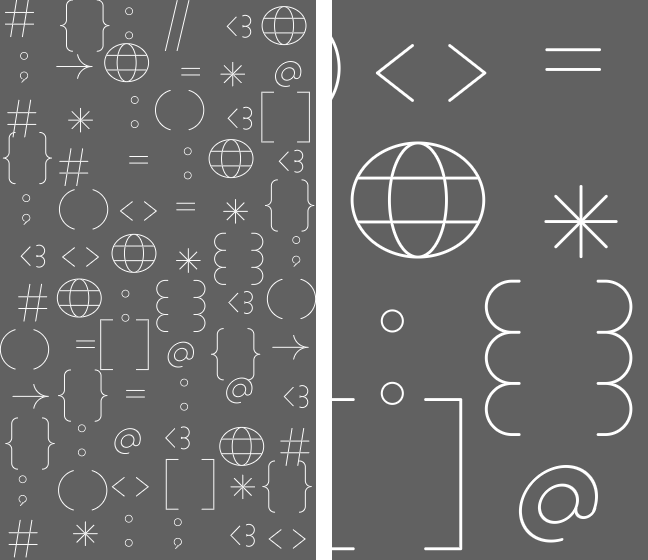
Left, the full canvas; right, a detail of the centre.
A Shadertoy shader for this pattern:

```glsl
// Thin white code symbols scattered over a grey ground.
// A checkerboard of jittered cells alternates large and small symbols, each
// one a distance function of strokes, arcs and ellipses, on a 432-unit-wide canvas.

const float PI = 3.14159;
const float CANVAS_WIDTH = 432.0;
const vec2 CELL = vec2(72.0, 64.0);
const float STROKE_HALF = 0.66;
const vec3 GROUND = vec3(0.38);
const vec3 INK = vec3(1.0);

float hash(vec2 p, float seed) {
    vec3 q = fract(vec3(p.xyx + seed * 7.31) * vec3(0.1031, 0.1030, 0.0973));
    q += dot(q, q.yzx + 33.33);
    return fract((q.x + q.y) * q.z);
}

float segment(vec2 p, vec2 a, vec2 b) {
    vec2 ab = b - a;
    return length(p - a - ab * clamp(dot(p - a, ab) / dot(ab, ab), 0.0, 1.0));
}

// Arc of radius r, centred on the angle mid, reaching halfSpan to each side
float arc(vec2 p, float r, float mid, float halfSpan) {
    float a = mod(atan(p.y, p.x) - mid + PI, 2.0 * PI) - PI;
    a = clamp(a, -halfSpan, halfSpan) + mid;
    return length(p - r * vec2(cos(a), sin(a)));
}

float ring(vec2 p, float r) { return abs(length(p) - r); }

float ellipse(vec2 p, vec2 r) {
    float k = length(p / r);
    return abs(k * (k - 1.0) / max(length(p / (r * r)), 0.0001));
}

float braces(vec2 q) {
    float d = segment(q, vec2(25, 8), vec2(25, 27));
    d = min(d, arc(q - vec2(17, 27), 8.0, PI * 0.25, PI * 0.25));
    return min(d, arc(q - vec2(33, 8), 8.0, -PI * 0.75, PI * 0.25));
}

float scallops(vec2 q, float pitch) {
    q.y = abs(q.y - pitch * clamp(round(q.y / pitch), -1.0, 1.0));
    float r = pitch * 0.5;
    float d = arc(q - vec2(21.3, 0), r, 0.0, PI * 0.5);
    return min(d, segment(q, vec2(18, r), vec2(21.3, r)));
}

float globe(vec2 p) {
    float d = min(ellipse(p, vec2(30, 26)), ellipse(p, vec2(13, 26)));
    return min(d, segment(abs(p), vec2(0, 10), vec2(27.7, 10)));
}

float largeSymbol(vec2 p, int kind) {
    vec2 q = abs(p);
    if (kind == 0) return braces(q);
    if (kind == 1) return min(segment(q, vec2(32.5, 0), vec2(32.5, 34)),
                              segment(q, vec2(16.5, 34), vec2(32.5, 34)));
    if (kind == 2) return arc(q - vec2(5, 0), 28.0, 0.0, 1.28);
    if (kind == 3) return scallops(vec2(q.x, p.y), 23.3);
    if (kind == 4) return globe(p);
    return min(segment(p, vec2(-16, -34), vec2(0, 34)),
               segment(p, vec2(0, -34), vec2(16, 34)));
}

float spiral(vec2 p) {
    p.x -= 0.2 * p.y;
    float d = min(arc(p, 17.0, 2.4, 2.6), ring(p, 8.5));
    return min(d, arc(p - vec2(12.7, -2), 4.3, -PI * 0.5, PI * 0.5));
}

float droplet(vec2 p) {
    float d = arc(p, 5.0, 1.6, 2.5);
    d = min(d, segment(p, vec2(4.5, -2), vec2(-3, -9)));
    return min(d, segment(p, vec2(-3, -9), vec2(0, -5)));
}

float smallSymbol(vec2 p, int kind) {
    vec2 q = abs(p), h = vec2(p.x, q.y);
    float thin = 0.2;
    if (kind == 0) return min(min(segment(p, vec2(-12, -25), vec2(-4, 25)),
                                  segment(p, vec2(4, -25), vec2(12, 25))),
                              segment(q, vec2(0, 8), vec2(19, 8)));
    if (kind == 1) return min(segment(q, vec2(0), vec2(11.5)),
                              min(segment(q, vec2(0), vec2(16, 0)), segment(q, vec2(0), vec2(0, 16))));
    if (kind == 2) return spiral(p);
    if (kind == 3) return min(segment(h, vec2(-16, 0), vec2(-4, 12.5)),
                              arc(h - vec2(8.5, 7.5), 7.5, 0.0, 2.0));
    if (kind == 4) return segment(q, vec2(24.5, 0), vec2(8.5, 12.5));
    if (kind == 5) return segment(q, vec2(0, 4.5), vec2(12, 4.5));
    if (kind == 6) return ring(h - vec2(0, 16.5), 4.8) + thin;
    if (kind == 7) return min(ring(p - vec2(0, 16), 4.8), droplet(p + vec2(0, 11))) + thin;
    return min(segment(p, vec2(-24, 0), vec2(24, 0)),
               arc(h - vec2(24, 20), 20.0, -2.26, 0.68));
}

// Distance to the symbol owned by one cell, kept whole inside the canvas
float cellSymbol(vec2 p, vec2 cell, vec2 canvas) {
    bool large = mod(cell.x + cell.y, 2.0) < 0.5 && hash(cell, 1.0) > 0.18;
    vec2 jitter = (vec2(hash(cell, 2.0), hash(cell, 3.0)) - 0.5) * vec2(20, 16);
    vec2 margin = large ? vec2(33.5, 35) : vec2(25);
    vec2 centre = clamp((cell + 0.5) * CELL + jitter, margin, canvas - margin);
    float order = floor(cell.x * 0.5) + 3.0 * cell.y;
    float turn = hash(vec2(cell.y, 5.0), large ? 4.0 : 6.0);
    if (large) return largeSymbol(p - centre, int(mod(order * 5.0 + floor(turn * 6.0), 6.0)));
    return smallSymbol(p - centre, int(mod(order * 4.0 + floor(turn * 9.0) + cell.x, 9.0)));
}

void mainImage(out vec4 fragColor, in vec2 fragCoord) {
    float pixel = CANVAS_WIDTH / iResolution.x;
    vec2 p = fragCoord * pixel, canvas = iResolution.xy * pixel;
    vec2 home = floor(p / CELL);
    float d = 1000.0;
    for (int i = 0; i < 9; i++) {
        vec2 cell = home + vec2(i % 3 - 1, i / 3 - 1);
        bool inside = all(greaterThanEqual(cell, vec2(0))) && all(lessThan(cell * CELL, canvas - 1.0));
        if (inside) d = min(d, cellSymbol(p, cell, canvas));
    }
    float coverage = clamp(0.5 + (STROKE_HALF - d) / pixel, 0.0, 1.0);
    fragColor = vec4(mix(GROUND, INK, coverage), 1.0);
}
```
